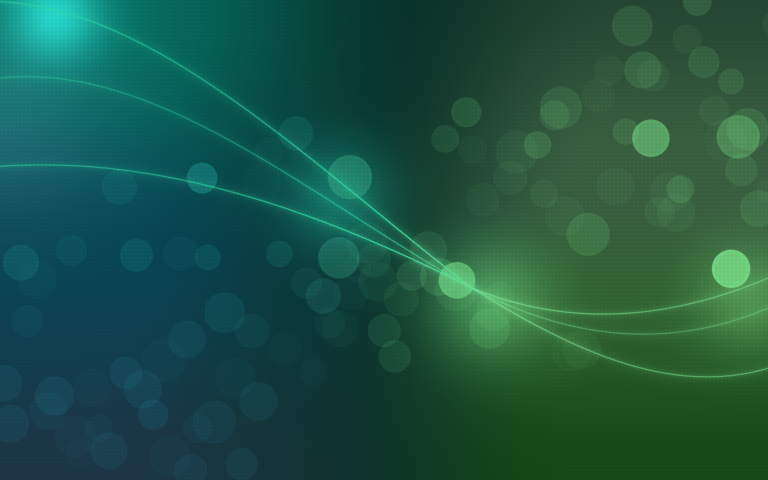
Reproduce this background procedurally as a Shadertoy shader.

```glsl
// Teal-to-green bokeh backdrop: blended vertical gradients, soft glows, a diagonal
// band of scattered translucent discs, and three light ribbons crossing at a node.
// Coordinates are in canvas heights, with the origin at the lower left.

#define NODE vec2(0.983, 0.400)
#define DISC_COUNT 96
#define DISC_RADIUS 0.037
#define DISC_ALPHA 0.15
#define BAND_SPREAD 0.40
#define RIBBON_WIDTH 0.0016
#define HALO_WIDTH 0.0075
#define MESH_ROWS 120.0
#define MESH_DEPTH 0.03

const vec3 BLUE_LIGHT = vec3(0.13, 0.50, 0.58);
const vec3 TEAL_LIGHT = vec3(0.12, 0.66, 0.62);
const vec3 GREEN_LIGHT = vec3(0.46, 0.86, 0.52);

float hash(float n) {
    return fract(sin(n * 91.345 + 4.7) * 4375.85);
}

float glow(vec2 p, vec2 center, float radius) {
    vec2 d = (p - center) / radius;
    return exp(-dot(d, d));
}

// Left, middle and right vertical gradients, blended across x
vec3 backdrop(vec2 p) {
    vec3 left = mix(vec3(0.11, 0.21, 0.27), vec3(0.03, 0.27, 0.33), smoothstep(0.0, 0.5, p.y));
    left = mix(left, vec3(0.02, 0.43, 0.38), smoothstep(0.45, 0.95, p.y));
    vec3 middle = mix(vec3(0.05, 0.20, 0.17), vec3(0.03, 0.19, 0.16), p.y);
    vec3 right = mix(vec3(0.08, 0.28, 0.08), vec3(0.19, 0.38, 0.19), smoothstep(0.0, 0.42, p.y));
    right = mix(right, vec3(0.22, 0.37, 0.25), smoothstep(0.35, 0.6, p.y));
    right = mix(right, vec3(0.14, 0.27, 0.19), smoothstep(0.65, 1.05, p.y));
    vec3 color = mix(left, middle, smoothstep(0.22, 0.92, p.x));
    return mix(color, right, smoothstep(0.68, 1.2, p.x - 0.1 * p.y * p.y));
}

// Translucent disc with a slightly brighter rim
float disc(vec2 p, vec2 center, float radius) {
    float d = length(p - center);
    float edge = max(0.0018, 0.8 / iResolution.y);
    float fill = 1.0 - smoothstep(-edge, edge, d - radius);
    return fill * (0.9 + 0.1 * smoothstep(0.75, 1.0, d / radius));
}

void addDisc(inout vec3 color, vec2 p, vec2 center, float radius, float alpha) {
    vec3 tint = mix(BLUE_LIGHT, TEAL_LIGHT, smoothstep(0.1, 0.6, center.y));
    tint = mix(tint, GREEN_LIGHT, smoothstep(0.5, 1.0, center.x));
    color = mix(color, tint, alpha * disc(p, center, radius));
}

// Distance to a cubic leaving the node; one set of coefficients per side
float ribbonDistance(vec2 p, vec3 leftCoef, vec3 rightCoef) {
    float t = abs(p.x - NODE.x);
    bool isLeft = p.x < NODE.x;
    vec3 k = isLeft ? leftCoef : rightCoef;
    float rise = t * (k.x + t * (k.y + t * k.z));
    float slope = k.x + t * (2.0 * k.y + 3.0 * t * k.z);
    float y = NODE.y + (isLeft ? rise : -rise);
    return abs(p.y - y) / sqrt(1.0 + slope * slope);
}

void addRibbon(inout vec3 color, vec2 p, float d, float strength) {
    float halfWidth = max(RIBBON_WIDTH, 0.6 / iResolution.y);
    float core = exp(-d * d / (halfWidth * halfWidth));
    float halo = exp(-d / HALO_WIDTH);
    float focus = 0.75 + 0.4 * glow(p, vec2(0.82, 0.5), 0.3);
    vec3 tint = mix(vec3(0.18, 0.84, 0.63), vec3(0.48, 0.88, 0.56), smoothstep(0.7, 1.1, p.x));
    float light = strength * focus * (0.58 * core + 0.27 * halo);
    color = mix(color, tint, min(light, 1.0));
}

void mainImage(out vec4 fragColor, in vec2 fragCoord) {
    vec2 p = fragCoord / iResolution.y;
    vec3 color = backdrop(p);

    // Light pools
    color += vec3(0.10, 0.38, 0.38) * glow(p, vec2(0.115, 0.97), 0.095);
    color += vec3(0.09, 0.07, 0.09) * glow(p, vec2(0.0, 0.75), 0.22);
    color += vec3(0.04, 0.24, 0.20) * glow(p, vec2(0.71, 0.59), 0.11);
    color += vec3(0.15, 0.28, 0.17) * glow(p, vec2(1.02, 0.37), 0.12);
    color += vec3(0.12, 0.20, 0.13) * glow(p, vec2(1.56, 0.38), 0.11);

    // Scattered discs along a rising, gently curved band
    for (int i = 0; i < DISC_COUNT; i++) {
        float id = float(i) + 1.0;
        float x = 1.65 * fract(id * 0.618034);
        float offset = hash(id) + hash(id + 130.0) - 1.0;
        vec2 center = vec2(x, 0.22 + x * (0.16 + 0.13 * x) + BAND_SPREAD * offset);
        float radius = DISC_RADIUS * mix(0.7, 1.25, hash(id + 270.0));
        float alpha = DISC_ALPHA * mix(0.25, 1.3, pow(hash(id + 410.0), 1.5));
        addDisc(color, p, center, radius, alpha);
    }

    // Bright focal discs
    addDisc(color, p, vec2(0.729, 0.631), 0.046, 0.36);
    addDisc(color, p, vec2(0.706, 0.463), 0.043, 0.30);
    addDisc(color, p, vec2(0.421, 0.629), 0.032, 0.42);
    addDisc(color, p, vec2(0.952, 0.416), 0.038, 0.68);
    addDisc(color, p, vec2(1.356, 0.712), 0.039, 0.60);
    addDisc(color, p, vec2(1.538, 0.715), 0.045, 0.36);
    addDisc(color, p, vec2(1.523, 0.440), 0.040, 0.92);

    // Ribbons, from the highest to the lowest at the left
    float high = ribbonDistance(p, vec3(0.768, 0.246, -0.417), vec3(0.62, -0.22, -0.56));
    float mid = ribbonDistance(p, vec3(0.554, 0.343, -0.462), vec3(0.526, -0.689, -0.086));
    float low = ribbonDistance(p, vec3(0.507, -0.172, -0.083), vec3(0.408, -0.806, 0.147));
    addRibbon(color, p, high, 0.95);
    addRibbon(color, p, mid, 0.65);
    addRibbon(color, p, low, 0.95);

    // Fine woven mesh
    vec2 weave = 0.5 + 0.5 * cos(6.28318 * MESH_ROWS * p);
    color *= 1.0 - MESH_DEPTH * (2.0 * weave.x * weave.y - 0.5);
    fragColor = vec4(clamp(color, 0.0, 1.0), 1.0);
}
```
